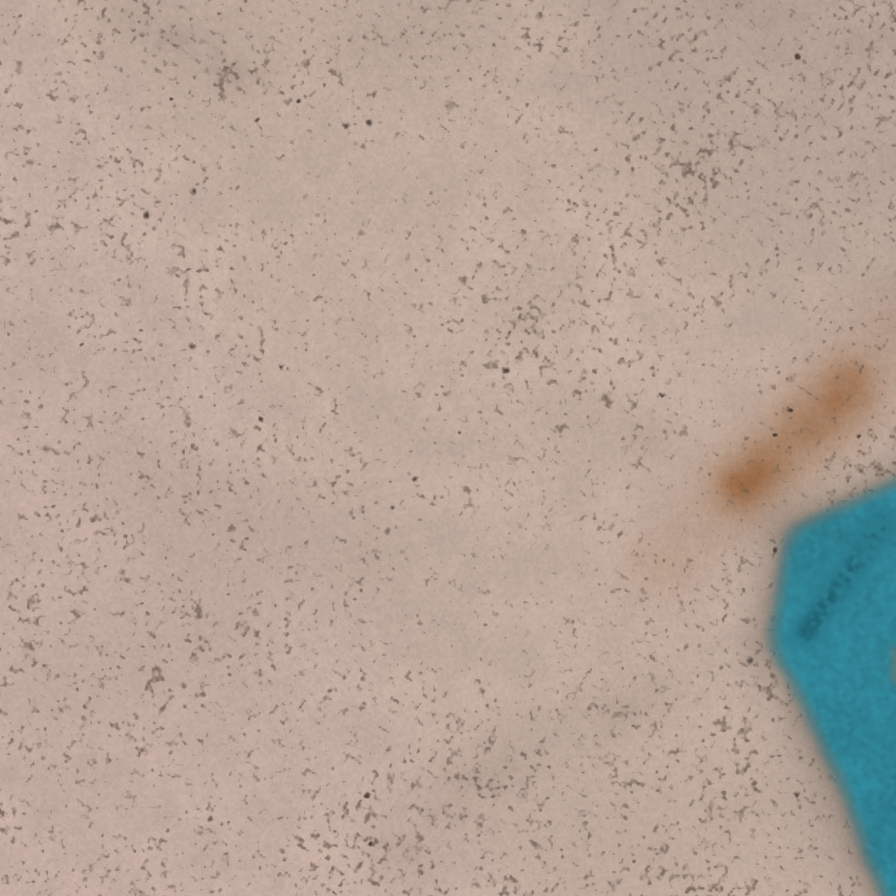
A three.js fragment shader for this texture:

```glsl
// Weathered beige plaster with fine dark speckles, soft stains, a diagonal
// rust smear and a worn teal paint patch at the right edge. Built from value
// noise, gaussian blots and a patch outline made of rounded half-planes.
varying vec2 vUv;

const vec3 PLASTER = vec3(0.765, 0.682, 0.630);
const vec3 PLASTER_PINK = vec3(0.765, 0.672, 0.632);
const vec3 STAIN = vec3(0.500, 0.435, 0.390);
const vec3 SPECK = vec3(0.400, 0.340, 0.295);
const vec3 PIT = vec3(0.220, 0.180, 0.160);
const vec3 RUST = vec3(0.600, 0.410, 0.270);
const vec3 TEAL = vec3(0.185, 0.520, 0.590);
const vec3 TEAL_DARK = vec3(0.110, 0.350, 0.410);
const vec3 SHADOW = vec3(0.300, 0.275, 0.250);
const float GRAIN_SCALE = 175.0;
const float PIT_CELLS = 40.0;
const float PIT_CHANCE = 0.018;
const float EDGE_BLUR = 0.015;
const float CORNER = 0.018;

float hash(vec2 p) {
  return fract(sin(dot(p, vec2(127.1, 311.7))) * 43758.5453);
}

float noise(vec2 p) {
  vec2 i = floor(p), f = fract(p);
  f = f * f * (3.0 - 2.0 * f);
  return mix(mix(hash(i), hash(i + vec2(1.0, 0.0)), f.x),
             mix(hash(i + vec2(0.0, 1.0)), hash(i + 1.0), f.x), f.y);
}

float fbm(vec2 p) {
  float sum = 0.0, amp = 0.5;
  for (int i = 0; i < 5; i++) {
    sum += amp * noise(p);
    p = mat2(1.6, 1.2, -1.2, 1.6) * p + 7.3;
    amp *= 0.5;
  }
  return sum;
}

float smax(float a, float b, float k) {
  float h = max(k - abs(a - b), 0.0) / k;
  return max(a, b) + 0.25 * h * h * k;
}

// Gaussian blot around the segment a-b
float blot(vec2 p, vec2 a, vec2 b, float radius) {
  vec2 pa = p - a, ba = b - a;
  float t = clamp(dot(pa, ba) / max(dot(ba, ba), 1e-5), 0.0, 1.0);
  float d = length(pa - ba * t) / radius;
  return exp(-d * d);
}

// Signed distance to the painted area, negative inside
float patchDistance(vec2 p) {
  float top = dot(p - vec2(0.882, 0.405), vec2(-0.444, 0.896));
  float left = dot(p - vec2(0.862, 0.300), vec2(-0.985, 0.170));
  float bend = dot(p - vec2(0.862, 0.275), vec2(-0.868, -0.497));
  float foot = dot(p - vec2(0.925, 0.165), vec2(-0.940, -0.342));
  float lower = -smax(-bend, -foot, CORNER);
  return smax(smax(top, left, CORNER), lower, CORNER);
}

// Sparse irregular pits, at most one per cell
float pits(vec2 p) {
  vec2 q = p * PIT_CELLS, cell = floor(q);
  vec2 centre = 0.3 + 0.4 * vec2(hash(cell + 3.1), hash(cell + 8.7));
  float radius = 0.08 + 0.10 * hash(cell + 5.9);
  float d = length(fract(q) - centre) + 0.12 * (noise(q * 7.0) - 0.5);
  return step(1.0 - PIT_CHANCE, hash(cell + 17.0)) * smoothstep(1.3 * radius, 0.0, d);
}

void main() {
  vec2 p = vUv;
  vec2 g = mat2(0.83, 0.56, -0.56, 0.83) * p * GRAIN_SCALE;
  float cloud = fbm(p * 5.0 + 2.0);
  float mottling = fbm(p * 22.0 + 11.0);
  float grain = noise(g + 40.0);
  float fine = noise(mat2(1.1, 1.4, -1.4, 1.1) * g + 31.0);

  // Plaster: pinker at the lower left, dimmer at the upper right
  vec3 col = mix(PLASTER, PLASTER_PINK, smoothstep(0.9, 0.2, p.x + 0.5 * p.y));
  col *= 1.0 - 0.08 * smoothstep(1.3, 1.95, p.x + p.y);
  col *= 1.0 + 0.06 * (cloud - 0.5) + 0.10 * (mottling - 0.5);

  // Broad stains
  float stain = 0.55 * blot(p, vec2(0.17, 0.99), vec2(0.25, 0.94), 0.065);
  stain += 0.40 * blot(p, vec2(0.42, 0.96), vec2(0.48, 0.97), 0.060);
  stain += 0.28 * blot(p, vec2(0.73, 0.92), vec2(0.82, 0.76), 0.070);
  stain += 0.32 * blot(p, vec2(0.58, 0.64), vec2(0.61, 0.67), 0.035);
  stain += 0.32 * blot(p, vec2(0.63, 0.54), vec2(0.73, 0.51), 0.040);
  stain += 0.42 * blot(p, vec2(0.58, 0.16), vec2(0.74, 0.23), 0.032);
  stain += 0.42 * blot(p, vec2(0.46, 0.06), vec2(0.52, 0.11), 0.055);
  stain += 0.25 * blot(p, vec2(0.12, 0.47), vec2(0.40, 0.38), 0.060);
  stain += 0.22 * blot(p, vec2(0.05, 0.24), vec2(0.24, 0.29), 0.080);
  stain += 0.28 * blot(p, vec2(0.68, 0.06), vec2(0.88, 0.10), 0.100);
  col = mix(col, STAIN, 0.65 * stain * smoothstep(0.15, 0.85, mottling));

  // Rust smear with two dense cores
  float rust = 0.42 * blot(p, vec2(0.83, 0.458), vec2(0.945, 0.560), 0.040);
  rust += 0.30 * blot(p, vec2(0.833, 0.460), vec2(0.845, 0.468), 0.027);
  rust += 0.26 * blot(p, vec2(0.915, 0.535), vec2(0.940, 0.560), 0.030);
  rust += 0.18 * blot(p, vec2(0.74, 0.37), vec2(1.0, 0.63), 0.045);
  col = mix(col, RUST, min(rust * (0.55 + 0.9 * mottling), 0.95));

  // Speckles, denser on stains, and scattered pits
  float density = 0.20 * (cloud - 0.5) + 0.25 * (mottling - 0.5) + 0.14 * stain;
  float speck = smoothstep(0.58, 1.0, 0.6 * grain + 0.4 * fine + density);
  col = mix(col, SPECK, 0.75 * speck) * (1.0 + 0.06 * (fine - 0.5));
  col = mix(col, PIT, 0.8 * pits(p));

  // Paint patch with soft dark rim
  float d = patchDistance(p) + 0.008 * (mottling - 0.5);
  col = mix(col, SHADOW, 0.55 * exp(-max(d, 0.0) / 0.021));
  float scratch = blot(p, vec2(0.90, 0.295), vec2(0.985, 0.415), 0.014);
  vec3 paint = TEAL * (0.90 + 0.16 * mottling + 0.12 * (grain - 0.5));
  paint = mix(paint, TEAL_DARK, 0.8 * scratch * smoothstep(0.3, 0.7, 0.5 * (mottling + grain)));
  paint = mix(paint, STAIN, 0.7 * blot(p, vec2(1.005, 0.245), vec2(1.005, 0.27), 0.010));
  gl_FragColor = vec4(mix(col, paint, smoothstep(EDGE_BLUR, -EDGE_BLUR, d)), 1.0);
}
```
